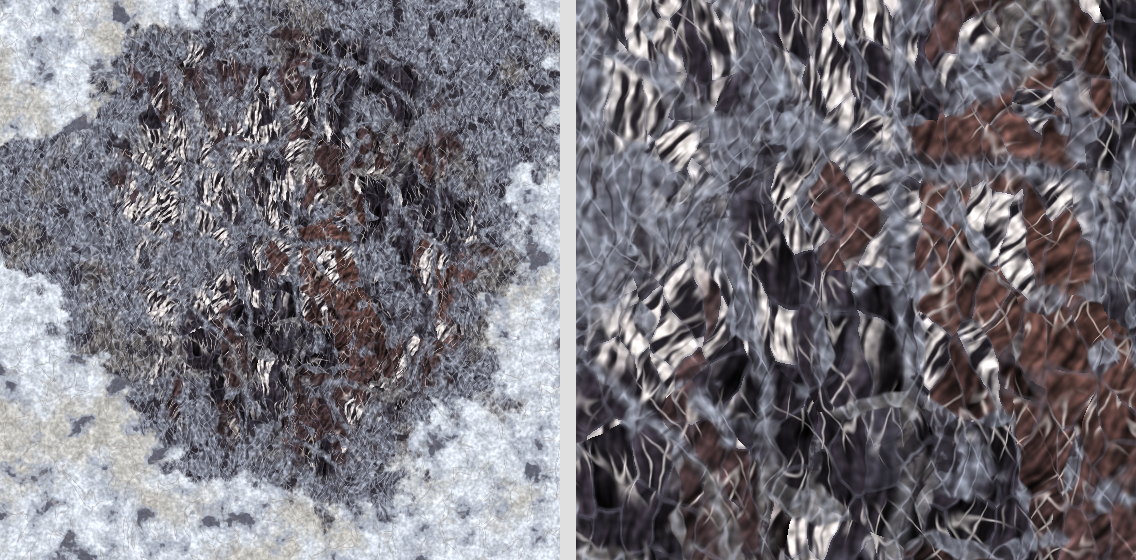
Left: the whole. Right: its middle third, enlarged.
This texture is drawn by a Shadertoy shader. Its source:

```glsl
// Mica-bearing rock: a fractured mass of dark, rusty and silvery flakes, bound by
// blue-grey fibrous veins and ringed by mottled pale quartz. Flakes are stretched
// cellular noise, fibres are zero lines of stretched gradient noise.

const vec3 INK    = vec3(0.13, 0.115, 0.14);
const vec3 RUST   = vec3(0.28, 0.19, 0.17);
const vec3 SLATE  = vec3(0.31, 0.31, 0.36);
const vec3 STEEL  = vec3(0.61, 0.635, 0.69);
const vec3 OCHRE  = vec3(0.47, 0.435, 0.41);
const vec3 SILVER = vec3(0.92, 0.89, 0.88);
const vec3 QUARTZ = vec3(0.89, 0.92, 0.965);
const vec3 CREAM  = vec3(0.80, 0.785, 0.755);

const vec2 MASS_CENTER = vec2(0.53, 0.56);
const vec2 MASS_RADIUS = vec2(0.40, 0.46);
const vec2 FLAKE_SCALE = vec2(18.0, 10.0);
const vec2 CHIP_SCALE  = vec2(52.0, 27.0);
const float BEND = 0.014;
const float GRIT = 0.42;

vec2 hash2(vec2 p) {
    vec3 q = fract(p.xyx * vec3(0.1031, 0.1030, 0.0973));
    q += dot(q, q.yzx + 33.33);
    return fract((q.xx + q.yz) * q.zy);
}

mat2 rotation(float a) {
    return mat2(cos(a), sin(a), -sin(a), cos(a));
}

float cornerSlope(vec2 cell, vec2 offset) {
    float a = 6.2832 * hash2(cell).x;
    return dot(vec2(cos(a), sin(a)), offset);
}

// Gradient noise, about -0.6 to 0.6
float noise(vec2 p) {
    vec2 i = floor(p), f = fract(p);
    vec2 u = f * f * f * (f * (f * 6.0 - 15.0) + 10.0);
    vec2 e = vec2(1.0, 0.0);
    float low = mix(cornerSlope(i, f), cornerSlope(i + e, f - e), u.x);
    float high = mix(cornerSlope(i + e.yx, f - e.yx), cornerSlope(i + 1.0, f - 1.0), u.x);
    return mix(low, high, u.y);
}

float fbm(vec2 p) {
    float sum = 0.0, amp = 1.0;
    for (int i = 0; i < 5; i++) {
        sum += amp * noise(p + 7.3);
        p = mat2(1.6, 1.2, -1.2, 1.6) * p;
        amp *= 0.55;
    }
    return sum;
}

// Cellular noise: x = gap to the cell border, yz = random values of the cell
vec3 cells(vec2 p) {
    vec2 base = floor(p), id = vec2(0.0);
    float near = 9.0, next = 9.0;
    for (int y = -1; y <= 1; y++)
    for (int x = -1; x <= 1; x++) {
        vec2 c = base + vec2(x, y);
        float d = length(c + hash2(c) - p);
        if (d < near) { next = near; near = d; id = c; }
        else next = min(next, d);
    }
    return vec3(next - near, hash2(id + 41.7));
}

// Thin curved lines running along the tilted vertical axis
float strands(vec2 p, float tilt, vec2 scale, float width) {
    return 1.0 - smoothstep(0.0, width, abs(noise(rotation(tilt) * p * scale)));
}

float spot(vec2 p, vec2 center, vec2 radius) {
    vec2 q = (p - center) / radius;
    return exp(-dot(q, q));
}

// Blue-grey fibrous ground with pits and brown stains
vec3 matrixColor(vec2 p, vec2 bent) {
    float tone = 0.42 + 0.45 * fbm(bent * 38.0) + 0.75 * noise(bent * vec2(170.0, 75.0));
    vec3 col = mix(SLATE, STEEL, clamp(tone, -0.35, 1.3));
    col = mix(col, OCHRE * (0.6 + 0.7 * tone), 0.7 * smoothstep(0.1, 0.45, fbm(p * 6.0 + 20.0)));
    col = mix(col, INK * 1.2, 0.85 * smoothstep(0.2, 0.4, fbm(bent * 30.0 + 5.0)));
    float dark = strands(bent + 5.0, 0.25, vec2(60.0, 20.0), 0.08);
    float hair = strands(bent, 0.5, vec2(85.0, 22.0), 0.10) + strands(bent, -0.5, vec2(80.0, 20.0), 0.10);
    col = mix(col, INK * 1.3, 0.55 * dark);
    return mix(col, STEEL * 1.2, 0.5 * min(hair, 1.0));
}

// Shiny flakes: silver on the left, rusty toward the right, dark between
vec3 flakeColor(vec2 p, vec2 bent) {
    vec3 flake = cells(bent * FLAKE_SCALE);
    vec3 chip = cells(bent * CHIP_SCALE + 9.0);
    float tilt = 0.35 + 0.9 * (flake.z - 0.5) + 0.4 * (chip.z - 0.5);
    vec2 along = rotation(tilt) * bent;
    float grain = noise(along * vec2(150.0, 24.0)) + 0.7 * noise(along * vec2(270.0, 60.0));
    float rusty = step(0.5, flake.z) * (0.35 + 0.55 * spot(p, vec2(0.68, 0.52), vec2(0.22, 0.18)));
    vec3 col = mix(INK, RUST, rusty) * (0.6 + 0.9 * chip.y + 1.1 * grain);
    float shine = 0.24 + 0.46 * spot(p, vec2(0.34, 0.57), vec2(0.18, 0.25));
    float silver = smoothstep(-0.03, 0.03, shine - mix(flake.y, chip.y, 0.55));
    col = mix(col, mix(INK, SILVER, smoothstep(-0.32, 0.28, grain)), silver);
    float lit = smoothstep(-0.15, 0.25, noise(p * 30.0));
    float glint = strands(bent, tilt, vec2(75.0, 17.0), 0.09) * lit;
    glint = max(glint, 0.8 * strands(bent + 2.0, -0.6, vec2(60.0, 17.0), 0.07) * lit);
    col = mix(col, SILVER * 0.92, 0.8 * glint);
    return mix(col, SLATE * 1.3, 0.4 * (1.0 - smoothstep(0.03, 0.12, chip.x)));
}

// Network of veins along flake borders and long cracks
float veinMask(vec2 p, vec2 bent) {
    float border = cells(bent * FLAKE_SCALE).x + 0.35 * noise(p * 45.0);
    float mask = 0.9 * (1.0 - smoothstep(0.02, 0.09, border));
    mask = max(mask, strands(bent, 0.05, vec2(8.0, 1.8), 0.075));
    mask = max(mask, strands(bent + 3.0, -0.9, vec2(7.0, 2.5), 0.05));
    return max(mask, smoothstep(0.22, 0.4, fbm(p * 9.0 + 31.0)));
}

vec3 quartzColor(vec2 p, vec2 bent) {
    float cloud = fbm(bent * 15.0 + 60.0) + 0.12 * noise(bent * 110.0);
    vec3 col = mix(QUARTZ, CREAM, 0.85 * smoothstep(-0.05, 0.45, fbm(p * 5.0 + 12.0)));
    col *= 0.95 + 0.20 * fbm(bent * 50.0);
    col = mix(col, STEEL * 1.08, 0.85 * smoothstep(0.0, 0.34, cloud));
    col = mix(col, SLATE * 1.1, 0.85 * smoothstep(0.32, 0.5, cloud));
    float seam = cells(bent * vec2(30.0, 20.0)).x + 0.5 * noise(p * 28.0);
    return mix(col, OCHRE * 1.2, 0.35 * (1.0 - smoothstep(0.0, 0.07, abs(seam))));
}

void mainImage(out vec4 fragColor, in vec2 fragCoord) {
    vec2 p = fragCoord / iResolution.xy;
    vec2 bent = p + BEND * vec2(fbm(p * 8.0), fbm(p * 8.0 + 40.0));

    // Zones: mass inside, quartz outside, grey bays at top right and left
    float rim = length((p - MASS_CENTER) / MASS_RADIUS) - 1.0;
    float rough = 0.22 * fbm(p * 5.0 + 3.0) + 0.12 * fbm(p * 26.0);
    float bays = 0.45 * spot(p, vec2(0.87, 0.97), vec2(0.26, 0.22))
               + 0.50 * spot(p, vec2(0.02, 0.65), vec2(0.11, 0.14));
    float quartz = smoothstep(-0.04, 0.04, rim + rough - bays);
    float mica = 1.0 - smoothstep(-0.22, -0.10, rim + rough);

    vec3 col = matrixColor(p, bent);
    float flakes = mica * (1.0 - 0.95 * veinMask(p, bent));
    col = mix(col, flakeColor(p, bent), flakes);
    col = mix(col, quartzColor(p, bent), quartz);

    // Fine grit, weaker on the quartz
    float grit = noise(p * 150.0 + 11.0) + 0.6 * noise(p * 235.0);
    col *= 1.0 + GRIT * grit * (1.0 - 0.6 * quartz);
    fragColor = vec4(clamp(col, 0.0, 1.0), 1.0);
}
```
